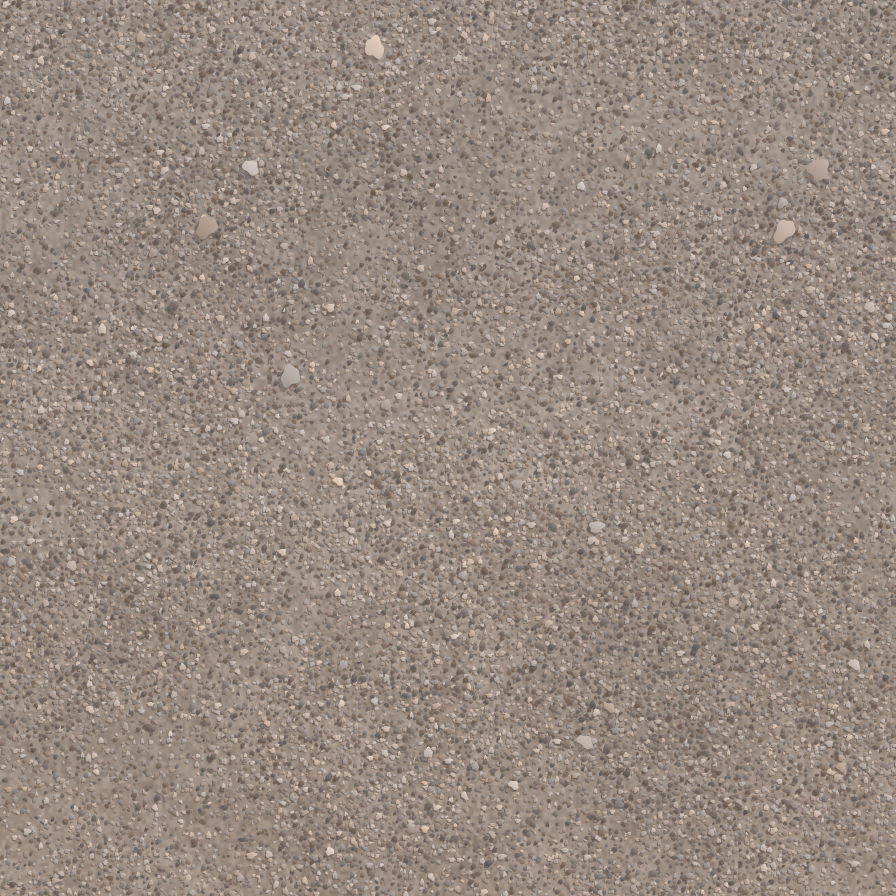
A Shadertoy shader for this texture:

```glsl
const vec3 DIRT_COOL = vec3(0.615, 0.565, 0.530);
const vec3 DIRT_WARM = vec3(0.620, 0.557, 0.510);
const vec3 STONE_DARK = vec3(0.420, 0.378, 0.358);
const vec3 STONE_PALE = vec3(0.790, 0.728, 0.685);
const vec3 SHADOW = vec3(0.400, 0.345, 0.310);
const vec3 WARM_SHIFT = vec3(0.070, 0.000, -0.070);
const vec2 LIGHT_DIR = vec2(0.6, 0.8);

// Four random values per cell and seed
vec4 hash4(vec2 cell, float seed) {
    uvec3 v = uvec3(ivec3(vec3(cell, seed)) + 4096);
    uint h = v.x * 1597334677u ^ v.y * 3812015801u ^ v.z * 2798796415u;
    vec4 result;
    for (int i = 0; i < 4; i++) {
        h = (h ^ (h >> 16)) * 2146121005u;
        h = (h ^ (h >> 15)) * 2221713035u;
        h ^= h >> 16;
        result[i] = float(h >> 8) / 16777216.0;
    }
    return result;
}

float valueNoise(vec2 p, float seed) {
    vec2 cell = floor(p);
    vec2 f = fract(p);
    f = f * f * (3.0 - 2.0 * f);
    float bottom = mix(hash4(cell, seed).x, hash4(cell + vec2(1, 0), seed).x, f.x);
    float top = mix(hash4(cell + vec2(0, 1), seed).x, hash4(cell + vec2(1, 1), seed).x, f.x);
    return mix(bottom, top, f.y);
}

float fbm(vec2 p, float seed) {
    float sum = 0.0;
    float amplitude = 0.5;
    for (int i = 0; i < 5; i++) {
        sum += amplitude * valueNoise(p, seed + float(i));
        p = p * 2.03 + 7.3;
        amplitude *= 0.5;
    }
    return sum;
}

// Signed distance to a stretched, lumpy pebble
float pebble(vec2 p, float radius, float stretch, float angle) {
    float c = cos(angle);
    float s = sin(angle);
    p = mat2(c, -s, s, c) * p;
    p *= vec2(1.0 / stretch, stretch);
    float a = atan(p.y, p.x + 1e-5);
    float lumps = 0.12 * sin(3.0 * a + angle * 5.0) + 0.08 * sin(5.0 * a + angle * 9.0);
    return (length(p) - radius * (1.0 + lumps)) / stretch;
}

// Lays one size of stone over the ground, each with a lit side and a shadow
vec3 scatter(vec3 ground, vec2 uv, float scale, float density, vec2 radii,
             float stretch, vec2 tones, float relief, float seed) {
    vec2 p = uv * scale;
    vec2 home = floor(p);
    float blur = 0.6 * scale / iResolution.y;
    for (int y = -1; y <= 1; y++) {
        for (int x = -1; x <= 1; x++) {
            vec2 cell = home + vec2(x, y);
            vec4 place = hash4(cell, seed);
            if (place.z > density) continue;
            vec4 look = hash4(cell, seed + 50.0);
            vec2 offset = p - cell - mix(vec2(0.1), vec2(0.9), place.xy);
            float radius = mix(radii.x, radii.y, look.x * look.x);
            float angle = 6.2832 * place.w;
            float longness = mix(1.0, stretch, look.y);

            vec2 shadowOffset = offset + LIGHT_DIR * radius * 0.6;
            float shade = pebble(shadowOffset, radius, longness, angle);
            ground = mix(ground, SHADOW, relief * (1.0 - smoothstep(-blur, blur, shade)));

            float body = pebble(offset, radius, longness, angle);
            vec3 stone = mix(STONE_DARK, STONE_PALE, mix(tones.x, tones.y, look.z));
            stone += WARM_SHIFT * (look.w - 0.5);
            stone += 0.12 * relief * clamp(dot(offset / radius, LIGHT_DIR), -1.0, 1.0);
            ground = mix(ground, stone, 1.0 - smoothstep(-blur, blur, body));
        }
    }
    return ground;
}

void mainImage(out vec4 fragColor, in vec2 fragCoord) {
    vec2 uv = fragCoord / iResolution.y;

    // Dusty ground with broad stains and fine grain
    float patches = fbm(uv * vec2(5.0, 7.0), 1.0);
    float warmth = 1.0 - smoothstep(0.0, 1.0, uv.y + 0.5 * (patches - 0.5));
    vec3 color = mix(DIRT_COOL, DIRT_WARM, warmth);
    color += 0.09 * (fbm(uv * 22.0, 11.0) - 0.5);
    color += 0.12 * (valueNoise(uv * 230.0, 21.0) - 0.5);

    // Grit thins out where dust has settled
    float bare = smoothstep(0.42, 0.68, patches);
    float cover = mix(0.92, 0.55, bare);
    color = scatter(color, uv, 165.0, cover, vec2(0.26, 0.52), 1.3, vec2(0.0, 1.0), 0.60, 100.0);
    color = scatter(color, uv, 105.0, cover * 0.35, vec2(0.20, 0.42), 1.3, vec2(0.0, 1.1), 0.65, 200.0);

    // Sparse pebbles, larger pale stones and dry slivers
    color = scatter(color, uv, 36.0, 0.07, vec2(0.09, 0.20), 1.3, vec2(0.3, 1.2), 0.55, 300.0);
    color = scatter(color, uv, 10.0, 0.12, vec2(0.05, 0.12), 1.35, vec2(0.65, 1.1), 0.40, 400.0);
    color = scatter(color, uv, 7.0, 0.06, vec2(0.03, 0.06), 2.2, vec2(0.8, 1.1), 0.40, 500.0);

    // Soft broad light and dark areas
    color *= 1.0 + 0.10 * (fbm(uv * vec2(2.5, 4.0), 31.0) - 0.48);
    fragColor = vec4(clamp(color, 0.0, 1.0), 1.0);
}
```
